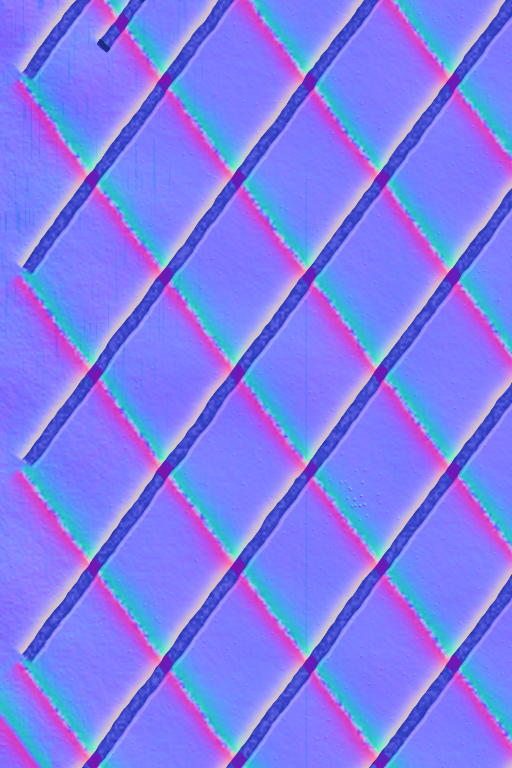
A WebGL 1 fragment shader for this texture map:

```glsl
precision highp float;
// Normal map of a diamond trellis of crossed rods tied over a worn plaster wall.
// Each rod family adds a slope profile across its width; wall noise, scratches
// and pits add small slopes, and the summed slope is encoded as a normal colour.

#define ORIGIN vec2(0.043, 0.160)     // a lattice crossing, from the top left
#define HALF_CELL vec2(0.1406, 0.1895)
#define ROD 0.0118                    // half width of the rising rods
#define CORE 0.0085                   // half width of the falling rods
#define FALL_DIR vec2(1.0, -0.72)     // slope direction of the falling rods
#define RISE_DIR vec2(1.0, 0.80)      // slope direction of the rising rods
#define KNOT_SLOPE vec2(-0.05, -1.25)
#define SEAM_X 0.598
#define PIT_CENTRE vec2(0.703, 0.970)
#define WEAR 1.0

uniform vec2 u_resolution;

float hash(vec2 p) {
  vec3 q = fract(vec3(p.xyx) * 0.1031);
  q += dot(q, q.yzx + 33.33);
  return fract((q.x + q.y) * q.z);
}

float noise(vec2 p) {
  vec2 i = floor(p), f = fract(p);
  f = f * f * (3.0 - 2.0 * f);
  return mix(mix(hash(i), hash(i + vec2(1, 0)), f.x),
             mix(hash(i + vec2(0, 1)), hash(i + vec2(1, 1)), f.x), f.y);
}

float wallHeight(vec2 p) {
  return 0.012 * noise(p * 7.0) + 0.0006 * noise(p * 60.0) + 0.0004 * noise(p * 160.0);
}

// Small round bumps, crowded around PIT_CENTRE
vec2 pitSlope(vec2 p) {
  vec2 g = p * 85.0, cell = floor(g), slope = vec2(0.0);
  for (int j = -1; j <= 1; j++) {
    for (int i = -1; i <= 1; i++) {
      vec2 c = cell + vec2(float(i), float(j));
      vec2 away = (c + 0.5) / 85.0 - PIT_CENTRE;
      float crowd = exp(-dot(away, away) / 0.0011);
      float on = step(mix(0.94, 0.35, crowd), hash(c + 7.0));
      vec2 d = g - c - vec2(hash(c + 19.0), hash(c + 43.0));
      slope += on * (0.35 + 0.9 * crowd) * d / 0.15 * exp(-dot(d, d) / 0.035);
    }
  }
  return slope * vec2(1.0, -1.0);
}

vec2 wallSlope(vec2 p) {
  vec2 e = vec2(0.002, 0.0);
  float h = wallHeight(p);
  vec2 slope = vec2(wallHeight(p + e.xy) - h, h - wallHeight(p + e.yx)) / e.x;
  slope *= mix(1.5, 0.75, smoothstep(0.0, 0.45, p.x));
  // Vertical brush scratches on the upper left, and a plaster seam
  float streak = smoothstep(0.72, 0.95, noise(vec2(p.x * 260.0, p.y * 14.0)));
  float area = smoothstep(0.5, 0.25, p.x) * smoothstep(1.05, 0.6, p.y) * noise(p * 9.0 + 4.0);
  slope.x -= 0.45 * streak * area;
  slope.x -= 0.2 * exp(-pow((p.x - SEAM_X) / 0.0018, 2.0)) * smoothstep(0.28, 0.4, p.y);
  return WEAR * (slope + pitSlope(p));
}

// Falling rod: pink flank on the left, green flank on the right
float fallProfile(float d, float spread) {
  float left = smoothstep(0.1, 0.95, -d / CORE) * exp(-max(-d - CORE, 0.0) / (0.0125 * spread));
  float right = smoothstep(0.0, 0.9, d / CORE) * exp(-max(d - CORE, 0.0) / (0.0155 * spread));
  return 1.4 * left - 1.3 * right;
}

// Rising rod: cream glow on the upper left, thin pale lip on the lower right
float riseGlow(float d) {
  float glow = step(d, 0.0) * exp(-max(-d - ROD, 0.0) / 0.0095);
  return 1.8 * glow + 0.3 * exp(-pow((d - ROD * 1.45) / 0.0025, 2.0));
}

float riseCover(float d, float soft) {
  return 1.0 - smoothstep(ROD - soft, ROD + soft, abs(d));
}

void main() {
  vec2 p = vec2(gl_FragCoord.x, u_resolution.y - gl_FragCoord.y) / u_resolution.x;
  float soft = max(0.0016, 0.8 / u_resolution.x);

  // Signed distances to the two rod families, slightly crooked
  vec2 uv = (p - ORIGIN) / HALF_CELL;
  float unit = 1.0 / length(1.0 / HALF_CELL);
  float lean = unit / (HALF_CELL.x * HALF_CELL.x);   // shift of the foot point
  float crooked = 0.004 * (noise(p * 22.0) - 0.5) + 0.0025 * (noise(p * 75.0) - 0.5);
  float fall = (mod(uv.x - uv.y + 1.0, 2.0) - 1.0) * unit + crooked;
  float rise = (mod(uv.x + uv.y + 1.0, 2.0) - 1.0) * unit + crooked;
  float fallOn = smoothstep(-0.06, 0.03, uv.x - fall * lean);
  float riseOn = smoothstep(0.04, 0.09, uv.x - rise * lean);

  // Loose ends: a falling piece at the lower left, a rising stub at the top
  float looseFall = (uv.x - uv.y + 6.80) * unit + crooked;
  float looseFallOn = step(uv.x, 0.42) * step(6.0, uv.y);
  float stub = (uv.x + uv.y - 0.77) * unit + crooked;
  float stubFoot = uv.x - stub * lean;
  float stubOn = smoothstep(1.10, 1.16, stubFoot) * smoothstep(1.75, 1.6, stubFoot);

  // Wall and flanks
  float spread = 0.75 + 0.5 * noise(p * 11.0 + 9.0);
  vec2 slope = wallSlope(p) + vec2(-0.01, -0.03);
  slope += FALL_DIR * (fallProfile(fall, spread) * fallOn + fallProfile(looseFall, spread) * looseFallOn);
  slope += RISE_DIR * (riseGlow(rise) * riseOn + 0.7 * riseGlow(stub) * stubOn);
  float grain = noise(p * 190.0) - 0.5;
  float core = exp(-pow(fall / CORE, 2.0)) * fallOn;
  slope += core * (vec2(0.22, 0.12) + 1.1 * vec2(grain, noise(p * 170.0 + 31.0) - 0.5));

  // Rising rods lie on top, with a tie at every crossing
  float cover = max(riseCover(rise, soft) * riseOn, riseCover(stub, soft) * stubOn);
  float across = min(abs(rise), mix(1.0, abs(stub), stubOn)) / ROD;
  vec2 rod = -RISE_DIR * (0.42 + 0.5 * across * across + 0.7 * grain);
  float knot = smoothstep(0.016, 0.011, abs(fall)) * fallOn;
  rod = mix(rod, KNOT_SLOPE + 0.9 * vec2(grain, -grain), knot);
  slope = mix(slope, rod, cover);

  vec3 normal = normalize(vec3(slope, 1.0));
  vec3 color = (normal * 0.5 + 0.5) * mix(1.0, 0.88, cover);
  gl_FragColor = vec4(color, 1.0);
}
```
